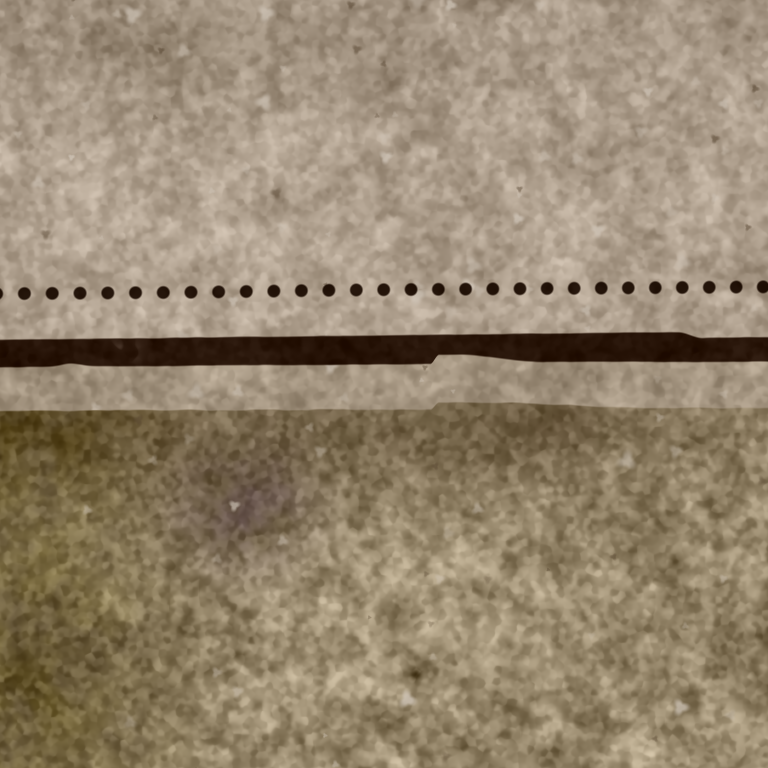
Write a Shadertoy shader that draws this texture.

```glsl
// Weathered stone split by a dark seam, with a row of drilled holes above it
// and a mossy, stained lower slab. Edges are height curves in x; the mottling
// is layered cellular noise, and the flecks are scattered by a hashed grid.

vec3 hash3(vec2 p) {
    vec3 q = fract(p.xyx * vec3(0.1031, 0.1030, 0.0973));
    q += dot(q, q.yxz + 33.33);
    return fract((q.xxy + q.yzz) * q.zyx);
}

// Cellular noise: random cell tones blended around jittered centres, about -0.5..0.5
float mottle(vec2 p) {
    vec2 cell = floor(p);
    float tone = 0.0, total = 0.0;
    for (int j = -1; j <= 1; j++)
    for (int i = -1; i <= 1; i++) {
        vec2 c = cell + vec2(i, j);
        vec3 h = hash3(c + 50.0);
        vec2 d = p - c - h.xy;
        float w = exp(-4.5 * dot(d, d));
        tone += w * h.z;
        total += w;
    }
    return tone / total - 0.5;
}

// Soft elliptical stain
float stain(vec2 p, vec2 centre, vec2 size) {
    vec2 d = (p - centre) / size;
    return exp(-dot(d, d));
}

// Irregular specks in a hashed grid; chance sets how many cells hold one
float flecks(vec2 p, float cells, float chance, float size) {
    vec2 g = p * cells, cell = floor(g);
    float cover = 0.0;
    for (int j = -1; j <= 1; j++)
    for (int i = -1; i <= 1; i++) {
        vec2 c = cell + vec2(i, j);
        vec3 h = hash3(c + cells * 7.0);
        vec2 d = (g - c - h.xy) / cells;
        float a = atan(d.y, d.x + 1e-6);
        float r = size * (0.5 + h.x) * (1.0 + 0.25 * sin(3.0 * a + 9.0 * h.y));
        float spot = 1.0 - smoothstep(r * 0.35, r * 1.15, length(d));
        cover = max(cover, spot * step(h.z, chance) * (0.5 + 0.5 * h.y));
    }
    return cover;
}

void mainImage(out vec4 fragColor, in vec2 fragCoord) {
    vec2 p = fragCoord / iResolution.xy;
    float aa = 1.2 / iResolution.y;

    // Mottling from broad clouds to fine grain
    float broad = mottle(p * 9.0);
    float medium = mottle(p * 27.0 + 13.0);
    float fine = mottle(p * 68.0 + 5.0);
    float grit = mottle(p * 135.0 + 29.0);
    float grain = 0.07 * broad + 0.10 * medium + 0.13 * fine + 0.11 * grit;
    float ragged = 0.0016 * medium + 0.0012 * fine;

    // Upper slab, a little browner near the top
    vec3 upper = vec3(0.675, 0.615, 0.545) + grain * vec3(1.0, 1.02, 1.05);
    upper -= vec3(0.06, 0.06, 0.065) * stain(p, vec2(0.24, 0.93), vec2(0.16, 0.10));
    upper -= vec3(0.035) * smoothstep(0.78, 1.0, p.y);
    upper += 0.02 * stain(p, vec2(0.6, 0.72), vec2(0.4, 0.12));

    // Lower slab: olive on the left, shade under the ledge, a violet stain
    vec3 lower = vec3(0.585, 0.525, 0.415) + 1.55 * grain;
    float patchy = 1.0 + 1.2 * medium + 0.8 * fine;
    lower -= vec3(0.10, 0.10, 0.14) * patchy * (1.0 - smoothstep(0.0, 0.34, p.x));
    lower -= vec3(0.13, 0.135, 0.13) * patchy
           * smoothstep(0.30, 0.47, p.y) * (1.0 - 0.55 * smoothstep(0.68, 0.95, p.x));
    lower -= vec3(0.16, 0.17, 0.11) * patchy * stain(p, vec2(0.31, 0.335), vec2(0.085, 0.07));
    lower -= 0.06 * patchy * stain(p, vec2(0.65, 0.43), vec2(0.10, 0.05));
    lower -= 0.07 * patchy * stain(p, vec2(0.03, 0.10), vec2(0.12, 0.10));
    lower -= 0.20 * stain(p, vec2(0.879, 0.273), vec2(0.012));
    lower -= 0.38 * stain(p, vec2(0.542, 0.122), vec2(0.007));

    // Pale ledge, stepping up just right of the middle
    float lift = smoothstep(0.560, 0.572, p.x);
    float ledgeBase = 0.465 + 0.004 * p.x + ragged
                    + lift * 0.009 * (1.0 - smoothstep(0.61, 0.86, p.x));
    vec3 ledge = vec3(0.64, 0.58, 0.50) + 0.9 * grain;
    float seamMiddle = 0.54 + 0.008 * p.x;
    vec3 color = mix(ledge, upper, smoothstep(seamMiddle - 0.01, seamMiddle + 0.01, p.y));
    color = mix(lower, color, smoothstep(-aa, aa, p.y - ledgeBase));

    // Light flecks, thinner on the lower slab, and sparse dark pits
    float light = flecks(p, 11.0, mix(0.12, 0.34, step(ledgeBase, p.y)), 0.0085);
    light = max(light, 0.6 * flecks(p + 0.37, 24.0, 0.10, 0.006));
    color = mix(color, vec3(0.82, 0.78, 0.73), 0.75 * light);
    color = mix(color, vec3(0.30, 0.23, 0.15), 0.5 * flecks(p + 0.11, 17.0, 0.08, 0.005));

    // Dark seam with a notch at its upper right and a chip below on the left
    float seamTop = 0.5575 + 0.0115 * p.x - 0.0078 * smoothstep(0.883, 0.915, p.x) + 0.5 * ragged;
    float seamBottom = 0.522 + 0.007 * p.x + 0.004 * stain(p.xx, vec2(0.092), vec2(0.025))
                     + lift * (0.002 + 0.010 * (1.0 - smoothstep(0.60, 0.70, p.x))) + 0.5 * ragged;
    seamBottom -= 0.002 * smoothstep(0.70, 1.0, p.x);
    float seam = smoothstep(-aa, aa, seamTop - p.y) * smoothstep(-aa, aa, p.y - seamBottom);
    vec3 seamColor = vec3(0.15, 0.075, 0.028) + 0.35 * grain;
    seamColor += 0.16 * stain(p, vec2(0.165, 0.542), vec2(0.02, 0.012)) * smoothstep(0.05, 0.3, fine);
    color = mix(color, seamColor, seam);

    // Row of drilled holes, rising gently with slightly uneven spacing
    float along = (p.x - 0.0313 - 0.005 * sin(3.1416 * p.x)) / 0.03564;
    vec2 hole = vec2((fract(along + 0.5) - 0.5) * 0.03564,
                     p.y - 0.6175 - 0.0015 * smoothstep(0.2, 0.5, p.x) - 0.0075 * p.x);
    float holeMask = 1.0 - smoothstep(-aa, aa, length(hole) - 0.0082);
    color = mix(color, vec3(0.13, 0.07, 0.03) + 0.2 * grain, holeMask);

    fragColor = vec4(clamp(color, 0.0, 1.0), 1.0);
}
```
